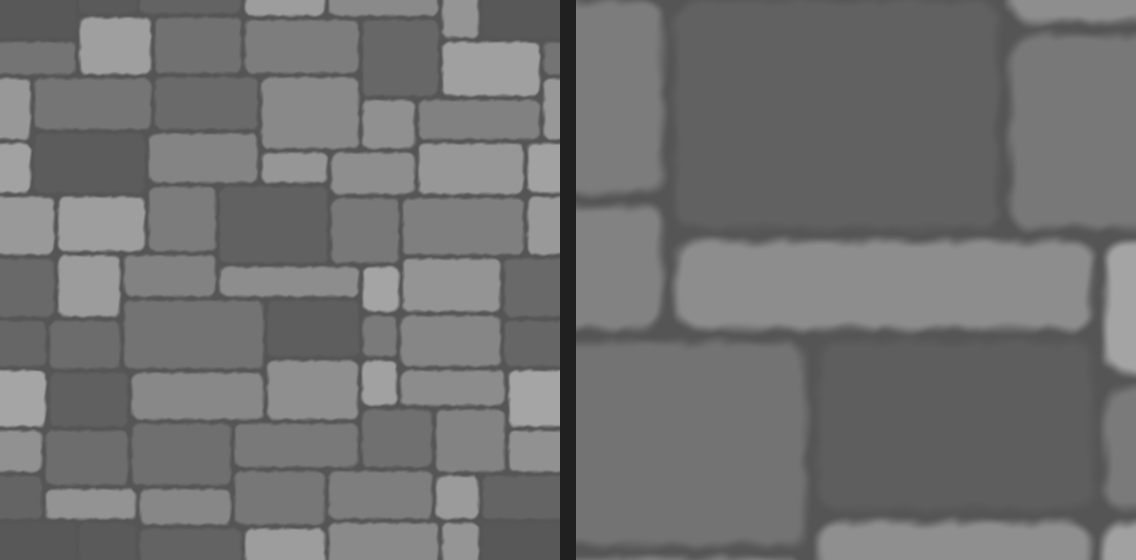
Left, the full canvas; right, a detail of the centre.
A Shadertoy shader for this texture:

```glsl
// Seamless wall of interlocking grey stone blocks with soft, dark mortar joints.

const vec2  GRID      = vec2(6.0, 10.0);   // stones per canvas, both even so it wraps
const vec2  REACH     = vec2(0.38, 0.25);  // how far joints stray, in grid cells
const float HALF_GAP  = 0.0042;            // half the joint width
const float CORNER    = 0.012;             // corner radius of a stone
const float SOFTNESS  = 0.0042;            // half width of the blurred edge
const float WOBBLE    = 0.0007;            // unevenness of the stone outline
const float MORTAR    = 0.335;
const float DARKEST   = 0.345;
const float LIGHTEST  = 0.65;
const float TONE_BIAS = 0.85;              // below one favours light stones
const float TAU       = 6.2831853;

// Wrapped random value from 0 to 1 for a grid cell
float hash(vec2 cell) {
    uvec2 c = uvec2(mod(cell, GRID));
    uint h = c.x * 1973u + c.y * 9277u + 2699u;
    h = (h ^ (h >> 15u)) * 0x2c1b3c6du;
    h = (h ^ (h >> 12u)) * 0x297a2d39u;
    h ^= h >> 15u;
    return float(h & 0xffffu) / 65535.0;
}

float jitter(vec2 cell) {
    return 2.0 * hash(cell) - 1.0;
}

// Seventh powers modulo the prime 61 shuffle evenly spaced tones
float stoneTone(vec2 id) {
    vec2 w = mod(id, GRID);
    int n = int(w.x + GRID.x * w.y) % 61;
    int n2 = n * n % 61;
    int n4 = n2 * n2 % 61;
    int shuffled = n4 * n2 % 61 * n % 61;
    return mix(DARKEST, LIGHTEST, pow(float(shuffled) / 60.0, TONE_BIAS));
}

// Layered sines with whole frequencies, so they wrap
float ripple(vec2 uv, float phase) {
    float a = sin(TAU * (dot(uv, vec2(19.0, 23.0)) + phase));
    float b = sin(TAU * (dot(uv, vec2(-31.0, 27.0)) + 3.0 * phase) + a);
    float c = sin(TAU * (dot(uv, vec2(43.0, -14.0)) + 5.0 * phase) + b);
    return a + b + 0.7 * c;
}

float roundedBox(vec2 p, vec2 halfSize, float radius) {
    vec2 q = abs(p) - halfSize + radius;
    return length(max(q, 0.0)) + min(max(q.x, q.y), 0.0) - radius;
}

// Cells alternate between a horizontal and a vertical joint;
// the four cells around a grid vertex bound one stone.
float stoneDistance(vec2 uv, vec2 id) {
    float lowerLeft  = jitter(id - 1.0);
    float lowerRight = jitter(id - vec2(0.0, 1.0));
    float upperLeft  = jitter(id - vec2(1.0, 0.0));
    float upperRight = jitter(id);
    bool even = mod(id.x + id.y, 2.0) < 0.5;
    vec2 lo = even ? vec2(upperLeft, lowerLeft) : vec2(lowerLeft, lowerRight);
    vec2 hi = even ? vec2(lowerRight, upperRight) : vec2(upperRight, upperLeft);
    lo = (id - 0.5 + REACH * lo) / GRID;
    hi = (id + 0.5 + REACH * hi) / GRID;
    float d = roundedBox(uv - 0.5 * (lo + hi), 0.5 * (hi - lo) - HALF_GAP, CORNER);
    return d + WOBBLE * ripple(uv, hash(id + vec2(3.0, 5.0)));
}

void mainImage(out vec4 fragColor, in vec2 fragCoord) {
    vec2 uv = fragCoord / iResolution.xy;
    vec2 nearest = floor(uv * GRID + 0.5);
    float soft = max(SOFTNESS, 0.7 / iResolution.y);

    // Lay the neighbouring stones over the mortar
    float grey = MORTAR;
    for (int y = -1; y <= 1; y++) {
        for (int x = -1; x <= 1; x++) {
            vec2 id = nearest + vec2(x, y);
            float cover = 1.0 - smoothstep(-soft, soft, stoneDistance(uv, id));
            grey += cover * (stoneTone(id) - MORTAR);
        }
    }
    fragColor = vec4(vec3(grey), 1.0);
}
```
